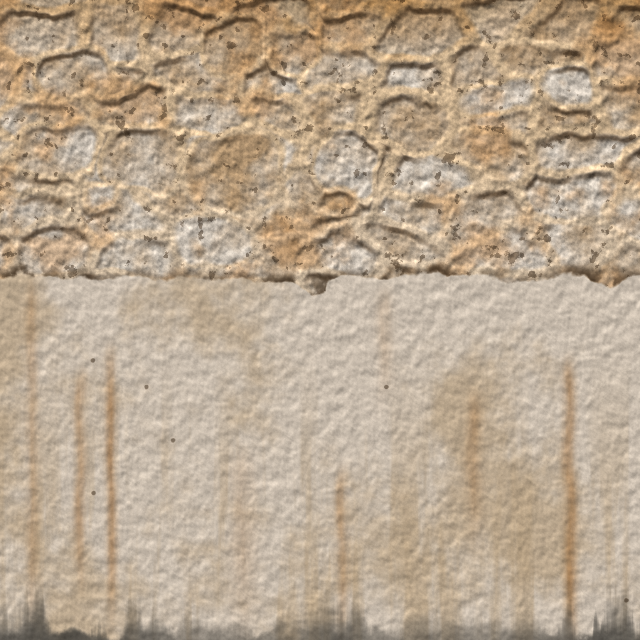
This texture is drawn by a WebGL 2 fragment shader. Its source:

```glsl
#version 300 es
precision highp float;
// Weathered wall: rough stone masonry above stained, streaked plaster.
uniform vec2 u_resolution;
out vec4 outColor;

const vec3 PALE_STONE = vec3(0.77, 0.73, 0.68), WARM_STONE = vec3(0.66, 0.55, 0.42);
const vec3 MORTAR = vec3(0.77, 0.67, 0.54), PLASTER = vec3(0.785, 0.735, 0.675);
const vec3 TAN = vec3(0.69, 0.60, 0.48), RUST = vec3(0.60, 0.43, 0.26);
const vec3 CAVITY = vec3(0.24, 0.18, 0.12), GRIME = vec3(0.27, 0.26, 0.24);

float hash(vec2 p) {
  vec3 q = fract(p.xyx * vec3(0.1031, 0.1030, 0.0973));
  q += dot(q, q.yzx + 33.33);
  return fract((q.x + q.y) * q.z);
}

float noise(vec2 p) {
  vec2 i = floor(p), f = fract(p);
  f = f * f * (3.0 - 2.0 * f);
  return mix(mix(hash(i), hash(i + vec2(1, 0)), f.x),
             mix(hash(i + vec2(0, 1)), hash(i + 1.0), f.x), f.y);
}

float fbm(vec2 p) {
  float sum = 0.0, amp = 0.52;
  for (int i = 0; i < 5; i++, amp *= 0.5) {
    sum += amp * noise(p);
    p = mat2(1.6, 1.2, -1.2, 1.6) * p + 17.3;
  }
  return sum;
}

float bump(float x, float center, float width) {
  float t = (x - center) / width;
  return exp(-t * t);
}

// Irregular rubble: x = gap between nearest cells, y = stone tone
vec2 rubble(vec2 p) {
  float near = 9.0, next = 9.0, tone = 0.0;
  for (int k = 0; k < 9; k++) {
    vec2 cell = floor(p) + vec2(k % 3 - 1, k / 3 - 1);
    vec2 seed = vec2(hash(cell + 3.0), hash(cell + 41.0));
    float d = length(cell + 0.15 + 0.7 * seed - p);
    next = min(next, max(d, near));
    if (d < near) { near = d; tone = seed.x; }
  }
  return vec2(next - near, 0.3 + 0.5 * tone);
}

// Sets a rounded stone (center, radius) into the field with a mortar ring
vec2 setStone(vec2 field, vec2 p, vec4 s, float tone) {
  vec2 q = abs(p - s.xy) / s.zw;
  float inside = (1.0 - pow(dot(q * q, q), 0.333)) * min(s.z, s.w);
  field.x = min(field.x, -inside - 0.009);
  return inside > field.x ? vec2(inside, tone) : field;
}

// x = depth inside a stone (negative in mortar), y = tone
vec2 masonry(vec2 p) {
  p += 0.045 * (vec2(fbm(p * 15.0), fbm(p * 15.0 + 7.0)) - 0.5);
  vec2 f = rubble(p * vec2(8.5, 14.0)) * vec2(0.04, 1.0) - vec2(0.007, 0.0);
  f = setStone(f, p, vec4(0.091, 0.768, 0.060, 0.042), 0.65);
  f = setStone(f, p, vec4(0.115, 0.888, 0.055, 0.037), 0.5);
  f = setStone(f, p, vec4(0.228, 0.753, 0.057, 0.049), 0.45);
  f = setStone(f, p, vec4(0.162, 0.694, 0.023, 0.014), 1.0);
  f = setStone(f, p, vec4(0.371, 0.928, 0.042, 0.037), 0.2);
  f = setStone(f, p, vec4(0.457, 0.926, 0.030, 0.033), 0.45);
  f = setStone(f, p, vec4(0.365, 0.733, 0.066, 0.050), 0.15);
  f = setStone(f, p, vec4(0.545, 0.736, 0.046, 0.048), 0.95);
  f = setStone(f, p, vec4(0.515, 0.680, 0.026, 0.015), 0.4);
  f = setStone(f, p, vec4(0.786, 0.847, 0.052, 0.021), 0.95);
  f = setStone(f, p, vec4(0.892, 0.868, 0.040, 0.028), 1.0);
  return setStone(f, p, vec4(0.325, 0.630, 0.060, 0.037), 0.8);
}

vec3 stoneWall(vec2 p, float grain) {
  vec2 here = masonry(p);
  float body = smoothstep(-0.004, 0.004, here.x);
  float above = smoothstep(-0.004, 0.004, masonry(p + vec2(-0.002, 0.009)).x);
  float patches = fbm(p * 22.0 + 5.0), low = smoothstep(0.8, 0.6, p.y);
  float tone = clamp(here.y + 1.6 * (patches - 0.5) + 0.2 * low, 0.0, 1.0);
  vec3 col = mix(mix(MORTAR, PLASTER, 0.45 * low), mix(WARM_STONE, PALE_STONE, tone), body);
  col = mix(col, RUST * 1.2, 0.4 * smoothstep(0.52, 0.72, fbm(p * 13.0 + 30.0)));
  // Shaded upper rims, lit lower rims, small holes
  float broken = smoothstep(0.3, 0.6, fbm(p * 10.0 + 60.0));
  col = mix(col, CAVITY, 0.75 * broken * body * (1.0 - above));
  col *= 1.0 + 0.07 * above * (1.0 - body);
  col = mix(col, CAVITY, 0.5 * smoothstep(0.69, 0.78, fbm(p * 70.0)));
  // Brown soiling along the top
  float soil = smoothstep(0.91, 1.01, p.y + 0.12 * (patches - 0.5));
  soil *= 0.45 + 0.55 * max(bump(p.x, 0.6, 0.18), bump(p.x, 1.0, 0.1));
  return col * mix(vec3(1), vec3(0.8, 0.7, 0.55), soil) * (1.0 + 0.9 * grain);
}

float streak(vec2 p, float x, float top, float bottom, float width) {
  float span = smoothstep(top + 0.02, top - 0.04, p.y) * smoothstep(bottom - 0.08, bottom + 0.08, p.y);
  float wobble = 0.008 * (noise(vec2(x * 90.0, p.y * 14.0)) - 0.5);
  return bump(p.x + wobble, x, width) * span * (0.35 + 0.9 * fbm(p * vec2(70, 14)));
}

vec3 plasterWall(vec2 p, float grain) {
  float runs = fbm(p * vec2(34.0, 2.5) + 9.0), fine = fbm(p * 35.0) - 0.5;
  float stain = smoothstep(0.4, 0.72, fbm(p * vec2(7.0, 5.5) + 2.0) + 0.25 * fine);
  vec3 col = mix(PLASTER, TAN, 0.65 * stain);
  col = mix(col, TAN, 0.6 * smoothstep(0.5, 0.1, p.y) * smoothstep(0.48, 0.72, runs));
  // Rust drips
  float rust = 0.5 * streak(p, 0.05, 0.56, 0.05, 0.009) + 0.9 * streak(p, 0.126, 0.42, 0.12, 0.008)
    + 0.8 * streak(p, 0.174, 0.46, 0.06, 0.008) + 0.6 * streak(p, 0.535, 0.27, 0.02, 0.009)
    + 0.3 * streak(p, 0.6, 0.55, 0.4, 0.012) + 0.5 * streak(p, 0.74, 0.39, 0.18, 0.012)
    + 0.3 * streak(p, 0.38, 0.3, 0.03, 0.02) + streak(p, 0.89, 0.44, 0.02, 0.009);
  col = mix(col, RUST, min(0.75 * rust, 0.8));
  // Grey damp rising from the ground
  float corners = max(bump(p.x, 0.1, 0.15), max(bump(p.x, 0.95, 0.09), 0.7 * bump(p.x, 0.53, 0.04)));
  float reach = 0.015 + (0.03 + 0.09 * corners) * smoothstep(0.25, 0.75, runs);
  col = mix(col, GRIME, smoothstep(reach, 0.0, p.y + 0.035 * fine) * (0.5 + 0.35 * corners));
  // Scattered pits
  float pit = smoothstep(0.11, 0.05, length(fract(p * 24.0) - 0.5 + 0.15 * fine));
  col = mix(col, CAVITY, 0.55 * pit * step(0.965, hash(floor(p * 24.0) + 8.0)));
  return col * (1.0 + 0.45 * grain);
}

void main() {
  vec2 p = gl_FragCoord.xy / u_resolution;
  float grain = fbm(p * 75.0) - fbm(p * 75.0 + vec2(-0.2, 0.4)) + 0.12 * (noise(p * 260.0) - 0.5);
  // Broken plaster rim with dark cavities above it
  float rim = 0.568 - 0.022 * bump(p.x, 0.485, 0.032) - 0.012 * bump(p.x, 0.945, 0.04);
  float height = p.y - rim + 0.035 * (fbm(p * 24.0 + 3.0) - 0.5);
  float edge = smoothstep(-0.003, 0.003, height);
  vec3 col = mix(plasterWall(p, grain), stoneWall(p, grain), edge);
  float depth = 0.35 + 0.5 * max(max(bump(p.x, 0.03, 0.06), bump(p.x, 0.46, 0.07)),
    max(bump(p.x, 0.68, 0.05), bump(p.x, 0.93, 0.05)));
  float hollow = edge * smoothstep(0.008 + 0.022 * depth, 0.002, height);
  col = mix(col, CAVITY, hollow * depth * smoothstep(0.34, 0.58, fbm(p * 38.0 + 12.0)));
  outColor = vec4(clamp(col, 0.0, 1.0), 1.0);
}
```
